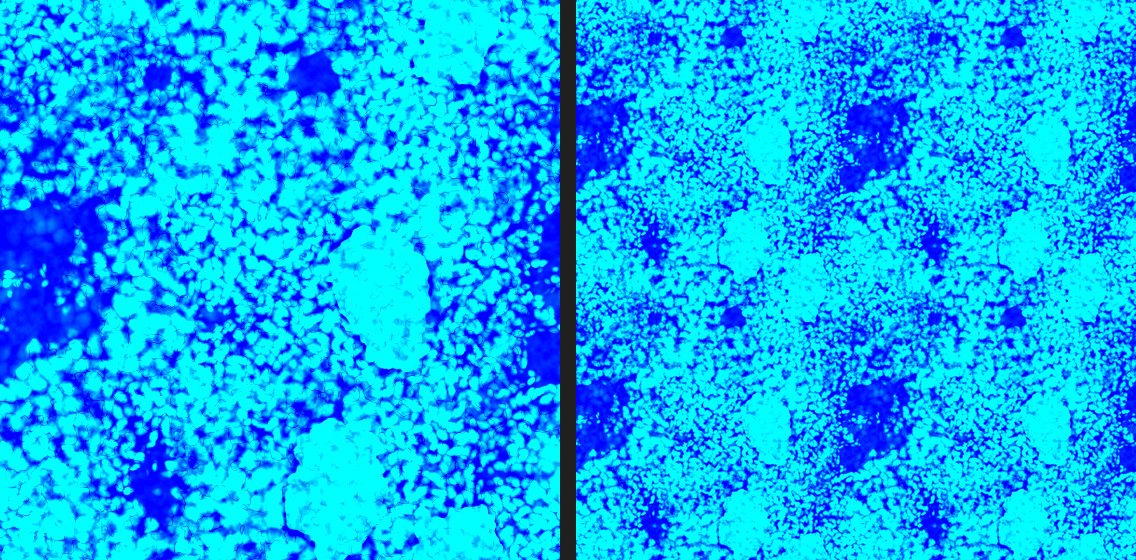
Left, the tile; right, the same tile 2 across and 2 down.
Give the GLSL for this texture, as a three.js fragment shader.

```glsl
varying vec2 vUv;

vec3 hash3(vec2 p) {
  vec3 q = fract(vec3(p.xyx) * vec3(0.1031, 0.1030, 0.0973));
  q += dot(q, q.yxz + 33.33);
  return fract((q.xxy + q.yzz) * q.zyx);
}

// Value noise that wraps after n lattice steps
float noise(vec2 p, float n) {
  vec2 cell = floor(p);
  vec2 f = fract(p);
  f = f * f * (3.0 - 2.0 * f);
  float a = hash3(mod(cell, n) + n).x;
  float b = hash3(mod(cell + vec2(1.0, 0.0), n) + n).x;
  float c = hash3(mod(cell + vec2(0.0, 1.0), n) + n).x;
  float d = hash3(mod(cell + 1.0, n) + n).x;
  return mix(mix(a, b, f.x), mix(c, d, f.x), f.y);
}

float fbm(vec2 uv, float n) {
  float sum = 0.0;
  float weight = 0.57;
  for (int i = 0; i < 3; i++) {
    sum += weight * noise(uv * n, n);
    weight *= 0.5;
    n *= 2.0;
  }
  return sum;
}

// Height of a heap of oval domes, n cells across; share is the part of cells filled
float pile(vec2 uv, float n, float share) {
  vec2 p = uv * n;
  vec2 home = floor(p);
  float height = 0.0;
  for (int y = -1; y <= 1; y++) {
    for (int x = -1; x <= 1; x++) {
      vec2 cell = home + vec2(float(x), float(y));
      vec2 id = mod(cell, n) + 3.0 * n;
      vec3 place = hash3(id);
      vec3 form = hash3(id + 57.0);
      vec2 offset = p - cell - place.xy;
      float angle = 6.2832 * form.x;
      vec2 axis = vec2(cos(angle), sin(angle));
      vec2 oval = vec2(dot(offset, axis), dot(offset, vec2(-axis.y, axis.x)));
      oval *= vec2(0.82, 1.22);
      float dome = mix(0.6, 1.0, form.y) - 1.6 * dot(oval, oval);
      height = max(height, dome * step(place.z, share));
    }
  }
  return height;
}

void main() {
  vec2 uv = vUv;
  vec2 wobble = vec2(fbm(uv, 24.0), fbm(uv + 0.37, 24.0)) - 0.5;
  vec2 bend = vec2(fbm(uv + 0.61, 9.0), fbm(uv + 0.19, 9.0)) - 0.5;

  // Broad relief and fine grit
  float relief = fbm(uv, 7.0);
  float grit = fbm(uv, 80.0) - 0.5;
  float crack = 1.0 - smoothstep(0.0, 0.04, abs(fbm(uv + 0.43, 40.0) - 0.5));

  // Gravel of two sizes, sorted into patches
  vec2 gravelUv = uv + 0.018 * wobble;
  float coarse = pile(gravelUv, 36.0, 1.0);
  float small = pile(gravelUv, 60.0, 1.0);
  float sorting = smoothstep(0.4, 0.6, fbm(uv + 0.77, 6.0));
  float gravel = mix(coarse, small, sorting);
  float light = 0.8 + 1.5 * (gravel - 0.47) + 1.5 * grit;
  light += 1.5 * (relief - 0.5) - 0.4 * crack;

  // Deep pits with dim pebbles at the bottom
  float pit = 1.0 - smoothstep(0.32, 0.37, relief + 0.12 * (gravel - 0.47));
  float depth = smoothstep(0.38, 0.58, fbm(uv + 0.29, 8.0));
  float pitLight = mix(0.55, 0.12, depth) * coarse + 0.35 * grit;
  light = mix(light, pitLight, pit);

  // Large stones with ragged rims and shaded feet
  float boulder = pile(uv + 0.07 * bend + 0.05 * wobble, 6.0, 0.27);
  boulder += 0.12 * (gravel - 0.47);
  float stone = smoothstep(0.31, 0.38, boulder);
  float foot = smoothstep(0.1, 0.3, boulder) * (1.0 - stone);
  light -= 0.5 * foot * smoothstep(0.62, 0.42, 1.0 - relief);
  float stoneLight = 1.14 + 1.3 * grit - 0.22 * crack + 0.25 * (gravel - 0.47);
  light = mix(light, stoneLight, stone);

  gl_FragColor = vec4(0.0, clamp(light, 0.0, 1.0), 1.0, 1.0);
}
```
